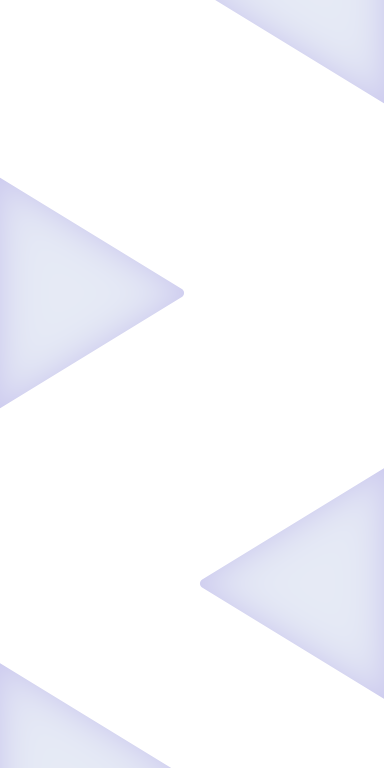
This background is drawn by a Shadertoy shader. Its source:

```glsl
// Pale lavender triangles point inward from both sides of a white canvas.
// Each is a mirrored wedge with a rounded tip; its soft inner shadow comes
// from multiplying blurred coverages of the three straight sides.

const vec3 PAPER = vec3(1.0);
const vec3 FILL = vec3(0.902, 0.920, 0.962);
const vec3 SHADOW = vec3(0.780, 0.765, 0.930);

const float DEPTH = 0.4906;       // base to unrounded apex, in canvas widths
const float HALF_BASE = 0.3003;
const float TIP_RADIUS = 0.0125;
const float BLUR = 0.050;

// Smooth step of a blurred half plane, d positive inside
float blurredCoverage(float d, float blur) {
    return 1.0 / (1.0 + exp(-1.702 * d / blur));
}

// Inside distance to a wedge pointing along +x with a rounded tip
float roundedWedge(vec2 p, vec2 normal, float depth, float radius) {
    vec2 v = vec2(p.x - depth + radius / normal.x, abs(p.y));
    bool nearTip = dot(v, vec2(normal.y, -normal.x)) > 0.0;
    return radius - (nearTip ? length(v) : dot(v, normal));
}

// Blend one triangle over the colour below; p is measured from its base centre
vec3 drawTriangle(vec3 below, vec2 p, float pixel) {
    vec2 normal = normalize(vec2(HALF_BASE, DEPTH));
    float edge = roundedWedge(p, normal, DEPTH, TIP_RADIUS);
    float mask = smoothstep(-0.6 * pixel, 0.6 * pixel, edge);

    // Inner shadow of the two slopes and the base
    float apexDistance = normal.x * (DEPTH - p.x);
    float upper = blurredCoverage(apexDistance - normal.y * p.y, BLUR);
    float lower = blurredCoverage(apexDistance + normal.y * p.y, BLUR);
    float base = blurredCoverage(p.x, BLUR);
    float shade = 1.0 - upper * lower * base;

    return mix(below, mix(FILL, SHADOW, shade), mask);
}

void mainImage(out vec4 fragColor, in vec2 fragCoord) {
    vec2 p = fragCoord / iResolution.x;
    float pixel = 1.0 / iResolution.x;
    vec3 color = PAPER;

    // Two triangles per side, stepping down the canvas
    for (int i = 0; i < 2; i++) {
        float row = float(i);
        float leftY = 1.2370 - 1.2643 * row;
        float rightY = 2.0312 - 1.5508 * row;
        color = drawTriangle(color, vec2(p.x, p.y - leftY), pixel);
        color = drawTriangle(color, vec2(1.0 - p.x, p.y - rightY), pixel);
    }

    fragColor = vec4(color, 1.0);
}
```
